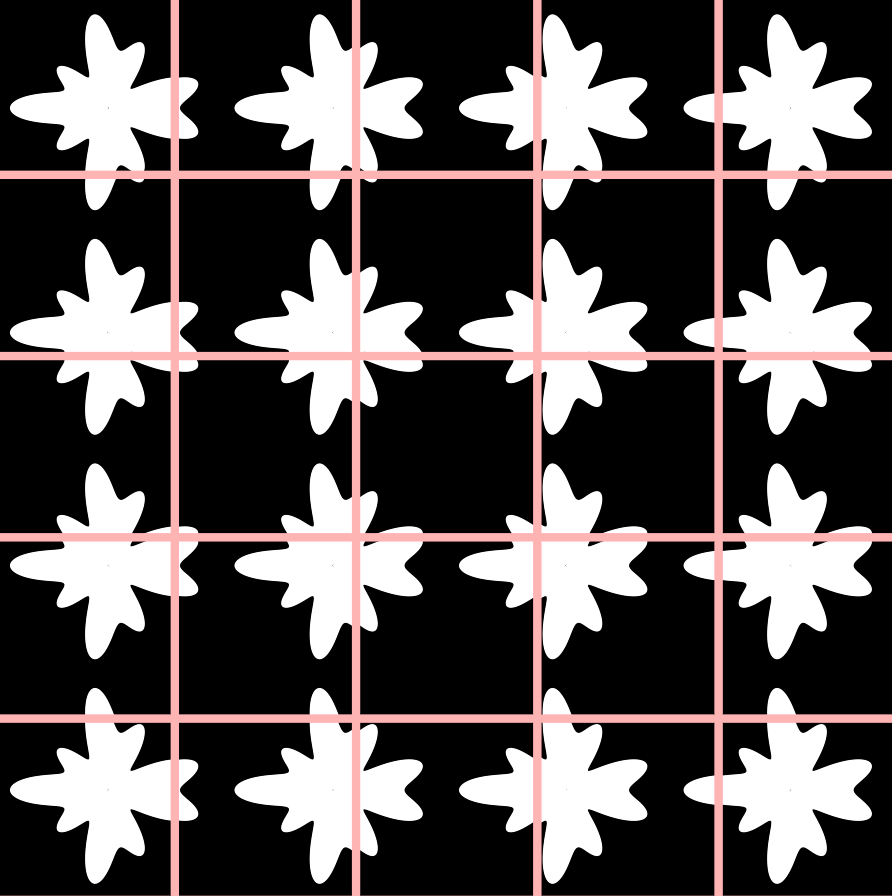
Reproduce this pattern procedurally as a Shadertoy shader.

```glsl
// Lengths are fractions of the canvas height, measured from the upper left
const float STAR_PITCH = 0.2412;
const float LINE_PITCH = 0.2023;
const float LINE_WIDTH = 0.0094;
const float FIRST_LINE = 0.1951;

// Star outline, as fractions of the star pitch
const float STAR_RADIUS = 0.294;
const float LOBE_DEPTH = 0.080;
const float SWELL_COUNT = 4.0;
const float LOBE_COUNT = 9.0;

const vec3 GROUND_COLOR = vec3(0.0);
const vec3 STAR_COLOR = vec3(1.0);
const vec3 LINE_COLOR = vec3(1.0, 0.705, 0.705);

// Distance to a polar curve, corrected by its slope
float starDistance(vec2 p) {
    float radius = max(length(p), 0.001);
    float angle = atan(p.y, p.x + 1e-6);
    float outline = STAR_RADIUS
        + LOBE_DEPTH * (cos(SWELL_COUNT * angle) - cos(LOBE_COUNT * angle));
    float slope = LOBE_DEPTH * (LOBE_COUNT * sin(LOBE_COUNT * angle)
        - SWELL_COUNT * sin(SWELL_COUNT * angle));
    return (radius - outline) / length(vec2(1.0, slope / radius));
}

float coverage(float dist, float pixel) {
    return 1.0 - smoothstep(-0.6 * pixel, 0.6 * pixel, dist);
}

void mainImage(out vec4 fragColor, in vec2 fragCoord) {
    float pixel = 1.0 / iResolution.y;
    vec2 p = vec2(fragCoord.x, iResolution.y - fragCoord.y) * pixel;

    // Each line pushes the panels after it along by its width
    vec2 linePhase = (p - FIRST_LINE) / LINE_PITCH;
    vec2 linesPassed = floor(linePhase) + 1.0;
    vec2 panel = p - LINE_WIDTH * linesPassed;

    // Repeated stars, cut by the panels
    vec2 cell = fract(panel / STAR_PITCH) - 0.5;
    float star = coverage(starDistance(cell) * STAR_PITCH, pixel);
    vec3 color = mix(GROUND_COLOR, STAR_COLOR, star);

    // Grid lines on top
    vec2 toLine = abs(fract(linePhase + 0.5) - 0.5) * LINE_PITCH;
    float lineDistance = min(toLine.x, toLine.y) - 0.5 * LINE_WIDTH;
    color = mix(color, LINE_COLOR, coverage(lineDistance, pixel));

    fragColor = vec4(color, 1.0);
}
```
